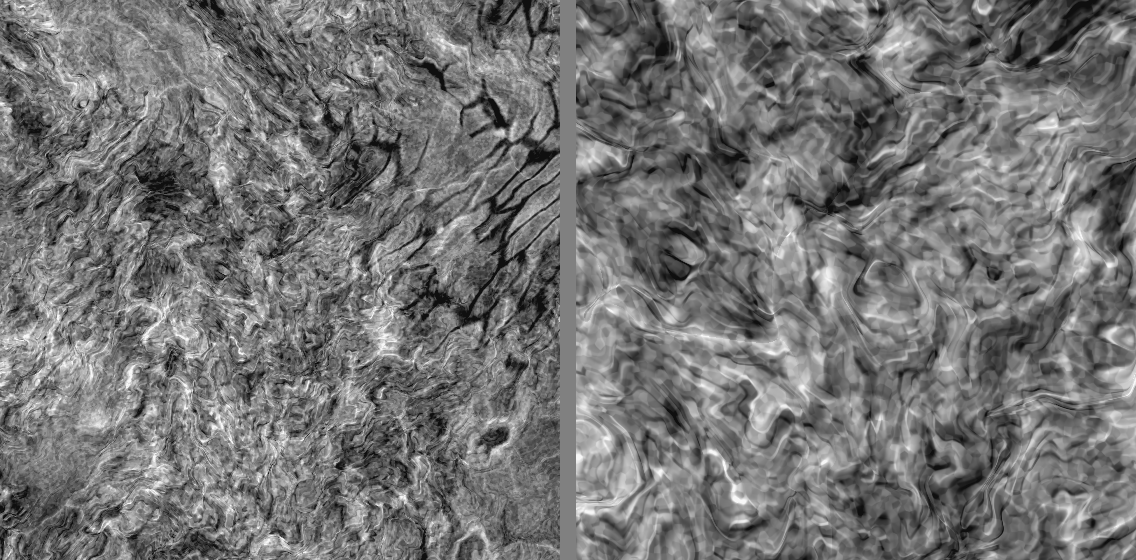
Left, the full canvas; right, a detail of the centre.
Give the GLSL for this texture, as a WebGL 1 fragment shader.

```glsl
precision highp float;
// Electron micrograph of a rough fracture surface in greys: side-lit layers of
// soft cellular relief, split into streaked facets with bright broken ridges,
// plus smooth cracked plates at the upper right and a few dark pits.
uniform vec2 u_resolution;

const vec2 LIGHT = vec2(0.21, 0.28);

vec2 hash2(vec2 p) {
  return fract(sin(vec2(dot(p, vec2(127.1, 311.7)), dot(p, vec2(269.5, 183.3)))) * 43758.5);
}

mat2 turn(float angle) {
  float c = cos(angle), s = sin(angle);
  return mat2(c, s, -s, c);
}

// Cellular noise: x soft level, y distance to border, z cell id, w distance to seed
vec4 cells(vec2 p) {
  vec2 base = floor(p), f = p - base;
  float near = 9.0, second = 9.0, id = 0.0, sum = 0.0, weights = 0.0;
  for (int j = -1; j <= 1; j++) {
    for (int i = -1; i <= 1; i++) {
      vec2 cell = vec2(float(i), float(j));
      vec2 seed = hash2(base + cell);
      vec2 d = cell + seed - f;
      float r = dot(d, d);
      float level = fract(seed.x * 17.3 + seed.y * 31.7);
      float w = exp(-11.0 * r);
      sum += w * level;
      weights += w;
      if (r < near) {
        second = near;
        near = r;
        id = level;
      } else {
        second = min(second, r);
      }
    }
  }
  return vec4(sum / weights, sqrt(second) - sqrt(near), id, sqrt(near));
}

// Side-lit slope with a little extra light on raised parts
float relief(vec2 p) {
  return cells(p).x - 0.7 * cells(p + LIGHT).x - 0.15;
}

// Layered sines bend the large forms
vec2 bend(vec2 p) {
  for (int i = 0; i < 3; i++) {
    float k = 5.0 + 6.0 * float(i);
    p += 0.3 / k * sin(p.yx * k + vec2(1.3, 4.1) * float(i + 1));
  }
  return p;
}

void main() {
  vec2 uv = gl_FragCoord.xy / u_resolution.y;
  vec2 jag = vec2(cells(uv * 24.0).x, cells(uv * 24.0 + 40.0).x) - 0.5;
  vec2 p = bend(uv) + 0.03 * jag;

  // Large facets and the patches that are worn smooth
  vec4 facet = cells(p * 4.2 + 3.0);
  float patchLevel = cells(p * 5.0 + 61.0).x;
  float plateZone = length((uv - vec2(0.88, 0.68)) * vec2(1.2, 0.8)) + 0.2 * jag.x;
  plateZone = 1.0 - smoothstep(0.14, 0.3, plateZone);
  float rough = mix(0.5, 1.1, smoothstep(0.2, 0.5, patchLevel));
  rough *= 1.0 - 0.4 * plateZone;

  // Relief from broad folds down to fine grains
  float tone = 0.48 + 0.12 * (facet.z - 0.5);
  vec2 q = p * 5.0;
  for (int i = 0; i < 6; i++) {
    float amount = 0.25 + 0.015 * float(i);
    tone += amount * (i < 2 ? 1.0 : rough) * relief(q);
    q = turn(0.35) * q * 1.95 + 11.0;
    q += 0.15 * sin(q.yx * 1.7);
  }

  // Streaks run their own way on each facet
  vec2 along = turn(0.4 + 2.2 * facet.z) * p;
  tone += 0.2 * rough * relief(along * vec2(20.0, 75.0));

  // Bright broken ridges, shaded at their foot
  float broken = smoothstep(0.4, 0.65, cells(p * 7.0 + 19.0).x);
  tone += broken * (0.3 * exp(-28.0 * facet.y) - 0.07 * exp(-7.0 * facet.y));

  // Slanted plates parted by dark cracks with pale lips
  vec2 slant = turn(-0.87) * (bend(uv) + 0.012 * jag);
  vec4 plate = cells(slant * vec2(9.0, 25.0));
  float cracked = max(plateZone, 0.6 * smoothstep(0.62, 0.78, patchLevel));
  float open = smoothstep(0.25, 0.6, cells(p * 11.0 + 83.0).x);
  float lip = smoothstep(0.12, 0.25, plate.y) * (1.0 - smoothstep(0.25, 0.5, plate.y));
  tone += cracked * (0.1 * lip + 0.18 * (plate.x - 0.5));
  tone -= 0.36 * cracked * open * (1.0 - smoothstep(0.03, 0.2, plate.y));

  // Rare deep pits with charged rims
  vec4 pit = cells(p * vec2(13.0, 9.0) + 29.0);
  float rare = step(0.94, pit.z) * smoothstep(0.05, 0.2, pit.y);
  tone += rare * 0.16 * smoothstep(0.2, 0.3, pit.w) * (1.0 - smoothstep(0.3, 0.45, pit.w));
  tone -= rare * 0.32 * (1.0 - smoothstep(0.14, 0.26, pit.w));

  // Detector grain
  tone += 0.16 * (cells(uv * 240.0).x - 0.5);

  gl_FragColor = vec4(vec3(clamp(tone, 0.06, 0.97)), 1.0);
}
```
